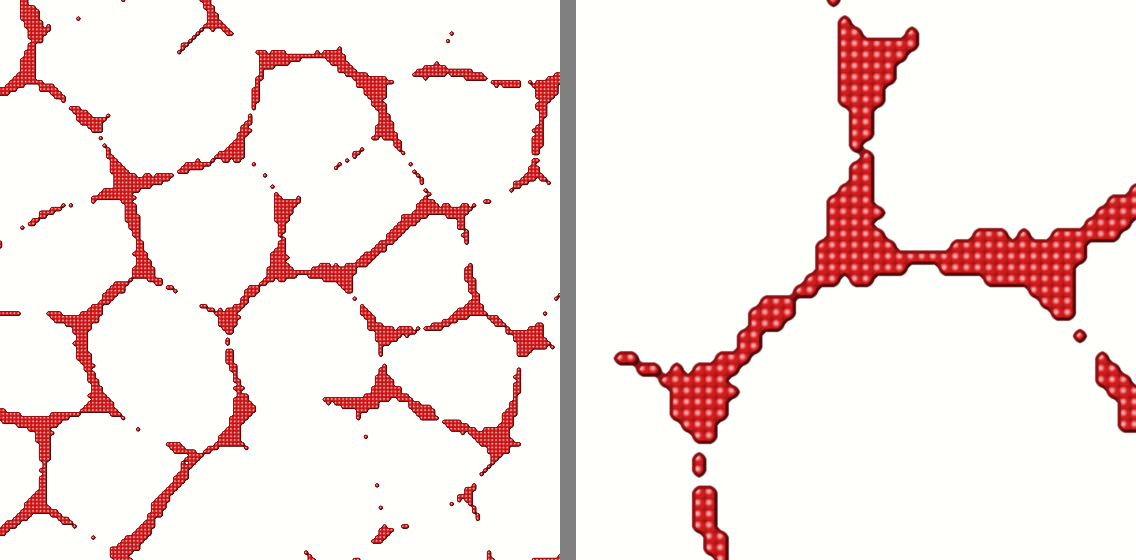
Left: the whole. Right: its middle third, enlarged.
Write a three.js fragment shader that draws this pattern.

```glsl
// Broken red strands between rounded cells, built from small shiny beads.
// A warped Voronoi web is sampled on a bead lattice; the blended occupancy
// of the four nearest beads gives the outline, the rim and its lighting.
varying vec2 vUv;

const float BEADS = 150.0; // beads across the canvas
const float CELLS = 4.6;   // web cells across the canvas

float hash(vec2 p) {
  vec3 h = fract(vec3(p.xyx) * vec3(0.1031, 0.1030, 0.0973));
  h += dot(h, h.yzx + 33.33);
  return fract((h.x + h.y) * h.z);
}

vec2 seedPoint(vec2 id) {
  return id + 0.04 + 0.92 * vec2(hash(id + 17.3), hash(id + 71.9));
}

// Soft distance to the web; rounded corners thicken its junctions.
float webDistance(vec2 p) {
  vec2 home = floor(p), owner = home, toOwner = vec2(0.0);
  float nearest = 9.0;
  for (int j = -1; j <= 1; j++) {
    for (int i = -1; i <= 1; i++) {
      vec2 id = home + vec2(float(i), float(j));
      vec2 r = seedPoint(id) - p;
      if (dot(r, r) < nearest) {
        nearest = dot(r, r);
        owner = id;
        toOwner = r;
      }
    }
  }
  float total = 0.0;
  for (int j = -2; j <= 2; j++) {
    for (int i = -2; i <= 2; i++) {
      if (i == 0 && j == 0) continue;
      vec2 id = owner + vec2(float(i), float(j));
      vec2 r = seedPoint(id) - p;
      float border = dot(0.5 * (r + toOwner), normalize(r - toOwner));
      // Each shared border has its own weakness, equal from both sides.
      float weakness = 0.065 * hash(id + owner + 5.7);
      total += exp(-14.0 * (border + weakness));
    }
  }
  return -log(total) / 14.0;
}

// 1 where a bead sits on the lattice, 0 where it is missing.
float occupied(vec2 bead) {
  vec2 p = bead / BEADS * CELLS + 20.0;
  vec2 w = p + 0.06 * sin(p.yx * 2.9 + vec2(0.6, 2.1))
             + 0.012 * sin(p.yx * 11.0 + vec2(1.7, 0.3));
  float dashes = sin(p.x * 17.0 + 2.0 * sin(p.y * 7.0))
               + sin(p.y * 19.0 + 2.0 * sin(p.x * 6.0));
  float halfWidth = 0.038 + 0.012 * dashes + 0.024 * (hash(bead + 3.1) - 0.5);
  return step(webDistance(w), halfWidth);
}

void main() {
  vec2 p = vUv * BEADS;
  vec2 base = floor(p), t = p - base;

  // Bilinear occupancy and its slope
  float a = occupied(base);
  float b = occupied(base + vec2(1.0, 0.0));
  float c = occupied(base + vec2(0.0, 1.0));
  float d = occupied(base + vec2(1.0, 1.0));
  float field = mix(mix(a, b, t.x), mix(c, d, t.x), t.y);
  vec2 slope = vec2(mix(b - a, d - c, t.y), mix(c - a, d - b, t.x));
  float lit = dot(-slope, vec2(-0.707, 0.707)) / (length(slope) + 0.001);

  // Bead body with a groove around it and a highlight at the upper left
  vec2 q = t - floor(t + 0.5);
  vec3 deepRed = vec3(0.57, 0.07, 0.08);
  vec3 color = mix(vec3(0.81, 0.11, 0.11), deepRed,
                   0.6 * smoothstep(0.4, 0.65, length(q)));
  float spot = length(q - vec2(-0.14, 0.14));
  color = mix(color, vec3(0.93, 0.35, 0.36), 1.0 - smoothstep(0.2, 0.42, spot));
  color = mix(color, vec3(1.0, 0.65, 0.65), 1.0 - smoothstep(0.08, 0.25, spot));

  // Rim, darkest at the lower right
  vec3 rimColor = mix(vec3(0.34, 0.03, 0.04), deepRed, smoothstep(-0.6, 0.3, lit));
  color = mix(rimColor, color, smoothstep(0.55, 0.75, field));

  float cover = smoothstep(0.27, 0.45, field);
  gl_FragColor = vec4(mix(vec3(1.0, 1.0, 0.99), color, cover), 1.0);
}
```
